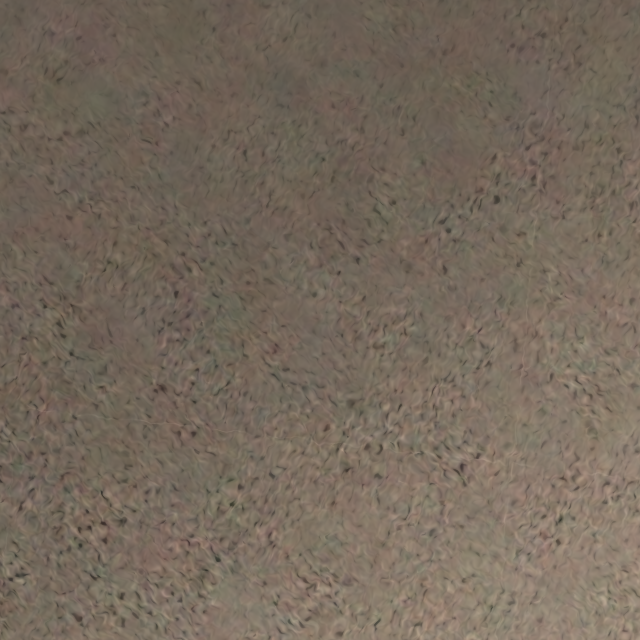
Give the GLSL for this texture, as a WebGL 2 fragment shader.

```glsl
#version 300 es
precision highp float;
// Worn, speckled stone floor with faint tile joints, lit from the lower right.

#define STONE_TINT vec3(1.0, 0.895, 0.785)
#define SHADE_LEVEL 0.410
#define LIGHT_GAIN 0.145
#define GRAIN_FREQ 88.0
#define GRAIN_CONTRAST 0.150
#define PIT_DEPTH 0.085
#define MOTTLE_CONTRAST 0.062
#define CHROMA_AMOUNT 0.085
#define SPECK_CELLS 38.0
#define SPECK_SHARE 0.30
#define JOINT_WIDTH 0.0026
#define JOINT_GAIN 0.048

uniform vec2 u_resolution;
out vec4 fragColor;

vec3 hash3(vec2 p) {
    vec3 q = fract(p.xyx * vec3(0.1031, 0.1030, 0.0973));
    q += dot(q, q.yxz + 33.33);
    return fract((q.xxy + q.yzz) * q.zyx);
}

float cornerSlope(vec2 cell, vec2 offset) {
    return dot(hash3(cell).xy * 2.0 - 1.0, offset);
}

// Gradient noise, roughly -0.6 to 0.6
float noise(vec2 p) {
    p += 157.0;
    vec2 i = floor(p), f = fract(p);
    vec2 w = f * f * f * (f * (f * 6.0 - 15.0) + 10.0);
    vec2 e = vec2(1.0, 0.0);
    float low = mix(cornerSlope(i, f), cornerSlope(i + e, f - e), w.x);
    float high = mix(cornerSlope(i + e.yx, f - e.yx), cornerSlope(i + 1.0, f - 1.0), w.x);
    return mix(low, high, w.y);
}

float fbm(vec2 p) {
    float sum = 0.0, amp = 1.0;
    for (int k = 0; k < 3; k++) {
        sum += amp * noise(p);
        p = mat2(1.6, 1.2, -1.2, 1.6) * p + 11.3;
        amp *= 0.65;
    }
    return sum;
}

mat2 rotation(float a) {
    return mat2(cos(a), -sin(a), sin(a), cos(a));
}

vec2 warp(vec2 p, float freq, float amount) {
    return p + amount * vec2(noise(p * freq), noise(p * freq + 71.0));
}

// Irregular short grains stretched along the given angle
float grains(vec2 p, float angle) {
    vec2 q = rotation(angle) * p * GRAIN_FREQ * vec2(0.68, 1.15);
    return noise(q) + 0.8 * noise(q * 1.75 + 23.7);
}

// Scattered ragged specks; x is dark cover, y is light cover
vec2 specks(vec2 p) {
    vec2 cover = vec2(0.0), cell = floor(p * SPECK_CELLS);
    for (int j = -1; j <= 1; j++)
    for (int i = -1; i <= 1; i++) {
        vec2 id = cell + vec2(i, j);
        vec3 place = hash3(id + 131.0), kind = hash3(id + 419.0);
        vec2 d = rotation(0.6 + 2.0 * kind.y) * (p - (id + place.xy) / SPECK_CELLS);
        float size = mix(0.0025, 0.0075, place.z * place.z);
        float body = 1.0 - smoothstep(0.2, 1.35, length(d * vec2(0.75, 1.1)) / size);
        body *= 0.25 + 0.75 * kind.z;
        if (kind.x < SPECK_SHARE) cover.x = max(cover.x, body);
        else if (kind.x < 2.0 * SPECK_SHARE) cover.y = max(cover.y, body);
    }
    return cover;
}

// Soft line at every whole number of the repeat
float joint(float coord, float spacing) {
    float d = abs(fract(coord / spacing + 0.5) - 0.5) * spacing;
    return 1.0 - smoothstep(0.0, JOINT_WIDTH, d);
}

void main() {
    vec2 uv = gl_FragCoord.xy / u_resolution;
    float depth = 1.0 - uv.y;
    vec2 p = warp(warp(uv, 31.0, 0.008), 83.0, 0.006);

    // Broad light
    float light = smoothstep(0.45, 1.32, 0.62 * uv.x + 0.70 * depth);
    float value = SHADE_LEVEL + 0.030 * depth + LIGHT_GAIN * light;

    // Detail fades toward the top and in smeared patches
    float patches = smoothstep(-0.4, 0.3, fbm(uv * 8.0 + 5.0));
    float detail = mix(0.36, 1.05, smoothstep(0.0, 0.85, depth + 0.15 * uv.x)) * mix(0.55, 1.15, patches);

    // Grains lean two ways, over soft diagonal smears
    float lean = smoothstep(-0.2, 0.2, noise(uv * 6.0 + 37.0) + 0.35 * (uv.x - 0.45));
    float grain = mix(grains(p, -0.85), grains(p + 3.1, 1.15), lean);
    float smear = noise(rotation(-0.8) * p * vec2(14.0, 44.0) + 9.0);
    value += detail * (GRAIN_CONTRAST * grain - PIT_DEPTH * smoothstep(0.22, 0.6, -grain));
    value += MOTTLE_CONTRAST * (0.5 * fbm(p * 12.0) + 0.45 * smear + 0.5 * detail * noise(p * 36.0 + 51.0));

    // Specks
    vec2 spots = specks(warp(p, 150.0, 0.005)) * detail;
    value += 0.055 * spots.y - 0.125 * spots.x;

    // Red-green and yellow-blue drift
    float redGreen = 0.5 * fbm(p * 10.0 + 17.0) + 0.65 * detail * noise(p * 50.0 + 43.0);
    float yellowBlue = 0.35 * fbm(p * 9.0 + 83.0) + 0.5 * detail * noise(p * 62.0 + 29.0);
    vec3 color = value * STONE_TINT;
    color += CHROMA_AMOUNT * redGreen * vec3(0.6, -0.4, -0.1);
    color += CHROMA_AMOUNT * yellowBlue * vec3(0.2, 0.15, -0.6);

    // Tile joints, broken by wear and faint in the upper left
    float upright = joint(p.x - 0.775 - 0.095 * uv.y, 0.39);
    float across = joint(p.y + (0.14 - 0.1 * uv.y) * uv.x - 0.365, 0.36);
    upright *= mix(0.5 * smoothstep(0.45, 0.33, uv.y), 0.8, step(0.6, uv.x));
    across *= mix(0.9, 0.35 * smoothstep(0.5, 0.75, uv.x), step(0.5, uv.y)) * step(0.12, uv.y);
    float wear = smoothstep(-0.25, 0.25, noise(uv * 24.0 + 61.0));
    color += JOINT_GAIN * max(upright, across) * mix(0.25, 1.1, wear) * vec3(1.0, 0.97, 0.88);

    fragColor = vec4(clamp(color, 0.0, 1.0), 1.0);
}
```
